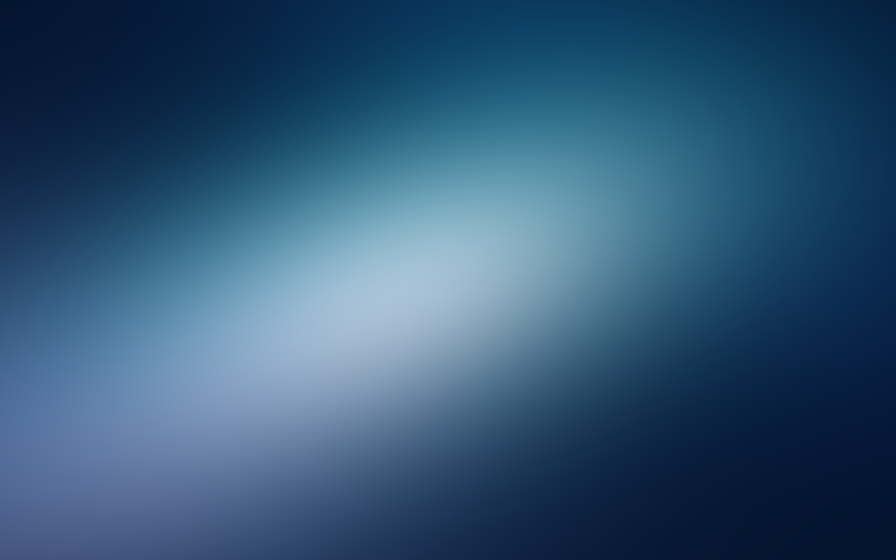
Write a Shadertoy shader that draws this background.

```glsl
// Soft blue backdrop: a tilted cyan glow over navy, with lavender light at the lower left.

// Elliptical Gaussian falloff, with its long axis turned by the given angle
float glow(vec2 p, vec2 center, vec2 radius, float angle) {
    float c = cos(angle), s = sin(angle);
    vec2 d = p - center;
    vec2 q = vec2(c * d.x + s * d.y, c * d.y - s * d.x) / radius;
    return exp(-dot(q, q));
}

void mainImage(out vec4 fragColor, in vec2 fragCoord) {
    // Canvas units: height 1, width 1.6
    vec2 p = fragCoord / iResolution.xy * vec2(1.6, 1.0);
    const float tilt = 0.35;

    // Navy base
    vec3 color = vec3(0.01, 0.07, 0.18);

    // Main beam: red fades sooner than green and blue, so its rim turns teal
    float beam = glow(p, vec2(0.76, 0.52), vec2(0.60, 0.28), tilt);
    color += vec3(0.48, 0.63, 0.58) * pow(vec3(beam), vec3(1.7, 1.0, 0.98));

    // Periwinkle haze at the lower left
    color += vec3(0.24, 0.26, 0.33) * glow(p, vec2(0.0, 0.18), vec2(0.75, 0.42), 0.0);

    // Warm tint along the underside of the beam
    color += vec3(0.17, 0.01, 0.01) * glow(p, vec2(0.58, 0.32), vec2(0.60, 0.22), tilt);

    // Faint blue light at the top and the right edge
    color += vec3(0.02, 0.09, 0.13) * glow(p, vec2(0.85, 1.05), vec2(0.50, 0.28), 0.0);
    color += vec3(0.02, 0.05, 0.09) * glow(p, vec2(1.55, 0.55), vec2(0.35, 0.32), 0.0);

    fragColor = vec4(clamp(color, 0.0, 1.0), 1.0);
}
```
